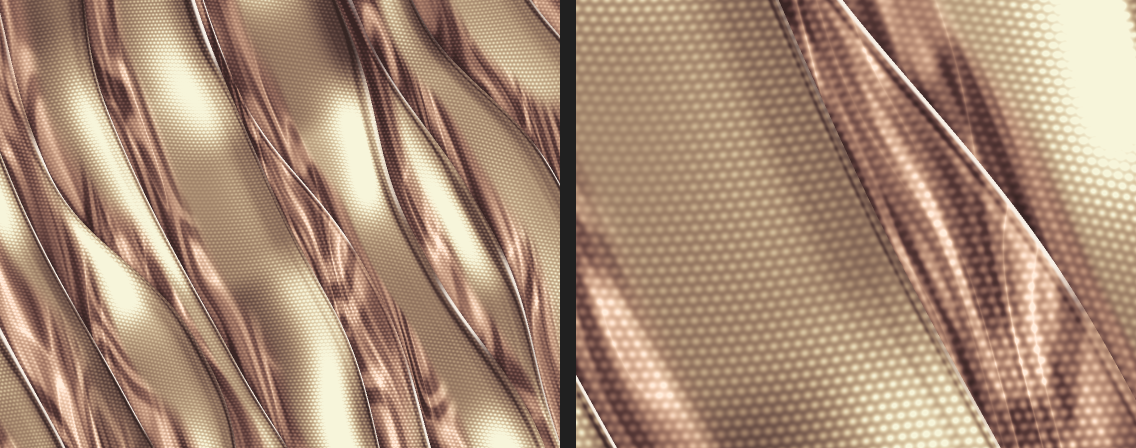
Left, the full canvas; right, a detail of the centre.
A Shadertoy shader for this texture:

```glsl
const float FOLD_SPACING = 0.15;
const float FOLD_SWAY = 0.17;
const float WEAVE_PERIOD = 0.0076;
const float WEAVE_DEPTH = 0.19;
const float SHADOW_WIDTH = 0.009;
const vec2 ACROSS = vec2(0.906, 0.423);
const vec2 ALONG = vec2(0.423, -0.906);
const vec2 STEEP_ACROSS = vec2(0.966, 0.259);
const vec3 OLIVE_TINT = vec3(0.98, 1.0, 0.97);
const vec3 ROSE_TINT = vec3(1.04, 0.97, 0.98);
const vec3 SILVER = vec3(0.97, 0.94, 0.90);
const vec3 GOLD[6] = vec3[6](
    vec3(0.33, 0.23, 0.22), vec3(0.48, 0.36, 0.32), vec3(0.62, 0.49, 0.41),
    vec3(0.75, 0.63, 0.52), vec3(0.88, 0.79, 0.67), vec3(0.99, 0.96, 0.88));

float hash(vec2 p) {
    vec3 q = fract(p.xyx * 0.1031);
    q += dot(q, q.yzx + 33.33);
    return fract((q.x + q.y) * q.z);
}

float noise(vec2 p) {
    vec2 cell = floor(p), f = fract(p);
    f = f * f * f * (f * (f * 6.0 - 15.0) + 10.0);
    float low = mix(hash(cell), hash(cell + vec2(1, 0)), f.x);
    float high = mix(hash(cell + vec2(0, 1)), hash(cell + vec2(1, 1)), f.x);
    return mix(low, high, f.y);
}

// Tone 0..1 to metal colour, with darker values below zero
vec3 goldRamp(float tone) {
    vec3 color = GOLD[0] * (1.0 + clamp(tone, -0.25, 0.0) * 1.4);
    for (int i = 1; i < 6; i++)
        color = mix(color, GOLD[i], clamp(tone * 5.0 - float(i - 1), 0.0, 1.0));
    return color;
}

float foldEdge(float id, float v) {
    float sway = noise(vec2(v * 1.8 + 7.0, id + 10.0)) - 0.5;
    return id * FOLD_SPACING + FOLD_SWAY * sway + 0.016 * sin(v * 5.0 + 0.6);
}

// Polished swirls and thin bright filaments reflected in the creases
float creaseTone(vec2 p, float gap, float id) {
    vec2 flow = vec2(dot(p, STEEP_ACROSS) * 9.0, p.y * 2.2) + id * 5.0;
    flow += 1.1 * vec2(noise(flow * 1.3 + 4.0), noise(flow * 1.1 + 19.0));
    float field = noise(flow * 1.4);
    float swirl = smoothstep(-0.7, 0.8, sin(20.0 * field + 50.0 * gap));
    float streak = noise(vec2(flow.x * 9.0 + gap * 40.0, flow.y * 1.5)) - 0.5;
    float ridge = 1.0 - abs(2.0 * noise(flow * vec2(3.0, 1.6) + 40.0) - 1.0);
    float pool = noise(flow * 0.6 + 60.0);
    return 0.42 * swirl + 0.36 * pool + 0.5 * streak
        + 0.4 * pow(ridge, 7.0) - 0.06;
}

// Hexagonal grain with its rows near level
float weaveGrain(vec2 p, float id) {
    float tilt = 0.4 * hash(vec2(id + 20.0, 3.0)) - 0.15;
    vec2 bend = 0.03 * vec2(noise(p * 4.0), noise(p * 4.0 + 31.0));
    vec2 level = vec2(p.x - tilt * p.y, p.y + tilt * p.x) + bend;
    vec2 thread = 6.28318 * level / WEAVE_PERIOD;
    float rows = cos(thread.y);
    float dots = 2.0 * cos(0.866 * thread.x) * cos(0.5 * thread.y);
    return 0.45 * rows + 0.3 * dots;
}

vec3 cloth(vec2 p) {
    float u = dot(p, ACROSS), v = dot(p, ALONG);

    // Each fold overlaps the one to its right
    float left = -1.0, right = 0.0, id = -4.0;
    for (int i = -4; i < 14; i++) {
        id = float(i);
        right = foldEdge(id, v);
        if (u < right) break;
        left = max(left, right);
    }
    float gap = u - left, rimDist = max(right - u, 0.0);
    float x = gap / max(gap + rimDist, 1e-4);

    // Smooth satin face with a long soft highlight
    float q = x - 0.62 + 0.5 * (noise(vec2(v * 2.8, id + 30.0)) - 0.5);
    float glow = exp(-12.0 * q * q)
        * smoothstep(0.28, 1.0, noise(vec2(v * 3.8, id + 50.0)));
    vec2 steep = vec2(dot(p, STEEP_ACROSS) * 7.0, p.y * 3.2);
    float shade = noise(steep + id * 9.0);
    float band = smoothstep(0.45, 0.9, noise(vec2(v * 4.5, id + 70.0)));
    float tone = 0.38 + 0.30 * shade + 0.70 * glow - 0.28 * band * (1.0 - glow);
    tone -= 0.42 * smoothstep(0.68, 0.97, x) * (0.4 + 0.6 * shade);

    // Crease emerging from below the left neighbour
    float creaseWidth = 0.018 + 0.11 * noise(vec2(v * 2.3, id + 90.0));
    creaseWidth *= 0.6 + 0.8 * noise(steep * vec2(2.0, 1.3) + 15.0);
    float crease = 1.0 - smoothstep(0.65, 1.2, gap / creaseWidth);
    tone = mix(tone, creaseTone(p, gap, id), crease);
    tone -= 0.35 * exp(-gap / SHADOW_WIDTH);

    // Parallel reflections where the face rolls over
    float ripple = noise(vec2(rimDist * 150.0, v * 4.0 + id * 3.0)) - 0.5;
    tone += 0.6 * ripple * exp(-rimDist / 0.022);

    float relief = 0.5 + 0.6 * noise(p * 9.0) + 2.2 * glow * (1.0 - glow);
    float visible = smoothstep(1.6, 2.8, WEAVE_PERIOD * iResolution.y);
    tone += WEAVE_DEPTH * weaveGrain(p, id) * relief * visible;

    // Bright polished rim with a dark inner line
    float wide = pow(noise(vec2(v * 3.0, id + 110.0)), 4.0);
    float rimWidth = mix(0.0032, 0.015, wide);
    float line = (rimDist / rimWidth - 1.8) / 0.5;
    float rim = 1.0 - smoothstep(0.45, 1.0, rimDist / rimWidth);
    rim *= smoothstep(0.1, 0.75, noise(vec2(v * 6.0, id + 130.0)));
    tone -= 0.32 * exp(-line * line);

    vec3 color = goldRamp(tone) * mix(OLIVE_TINT, ROSE_TINT, crease);
    return mix(color, SILVER, rim);
}

void mainImage(out vec4 fragColor, in vec2 fragCoord) {
    // Four samples smooth the fold edges
    vec3 color = vec3(0.0);
    for (int i = 0; i < 4; i++) {
        vec2 offset = vec2(i % 2, i / 2) * 0.5 - 0.25;
        color += cloth((fragCoord + offset) / iResolution.y);
    }
    fragColor = vec4(color * 0.25, 1.0);
}
```
